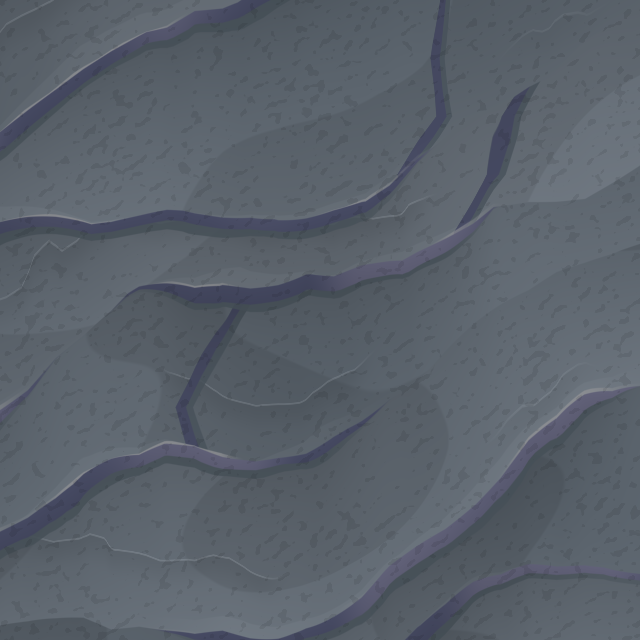
Give the GLSL for this texture, as a three.js fragment shader.

```glsl
// Overlapping slate slabs with violet cracks, cast shadows and chipped pale rims.
varying vec2 vUv;

float hash(float n) {
  return fract(sin(n * 12.9898) * 4375.85);
}

vec2 gradient(vec2 cell) {
  float angle = 6.2832 * hash(dot(cell, vec2(1.0, 57.31)));
  return vec2(cos(angle), sin(angle));
}

float noise(vec2 p) {
  vec2 c = floor(p), f = p - c;
  vec2 u = f * f * f * (f * (f * 6.0 - 15.0) + 10.0);
  vec2 e = vec2(1.0, 0.0);
  float bottom = mix(dot(gradient(c), f), dot(gradient(c + e), f - e), u.x);
  float top = mix(dot(gradient(c + e.yx), f - e.yx), dot(gradient(c + 1.0), f - 1.0), u.x);
  return mix(bottom, top, u.y) * 1.4;
}

// Noise joined by straight segments, for a hewn outline
float facet(float x, float seed) {
  float k = floor(x);
  vec2 at = vec2(k * 0.731 + 0.37, seed * 3.17 + 0.43);
  return mix(noise(at), noise(at + vec2(0.731, 0.0)), x - k);
}

float edge(float d) {
  return smoothstep(-0.0013, 0.0013, d);
}

float ledgeHeight(float x, float id) {
  return -0.44 + 0.21 * id + 0.33 * x
    + 0.17 * noise(vec2(x * 2.3 + id * 1.7, id * 5.37 + 0.5))
    + 0.05 * facet(x * 7.0 + id * 0.4, id) + 0.012 * facet(x * 23.0, id + 9.0);
}

vec3 slabColor(vec2 p, float id, float d) {
  float tone = 0.2 + 0.35 * hash(id + 3.0) + 0.5 * noise(p * 1.7 + id * 4.3);
  tone += 0.25 * exp(-d * 9.0);
  vec3 col = mix(vec3(0.345, 0.382, 0.418), vec3(0.435, 0.468, 0.505), clamp(tone, 0.0, 1.0));

  // Flat diagonal planes of shade
  vec2 q = vec2(p.x + p.y, 2.0 * (p.y - 0.7 * p.x));
  float shade = noise(q * 1.5 + id * 2.7) + 0.05 * facet(q.x * 9.0, id);
  col *= 1.0 - 0.07 * smoothstep(0.04, 0.06, shade);

  // Pale hairline with a slightly darker step below it
  float hair = d - 0.085 + 0.09 * (p.x - 0.5) - 0.04 * facet(p.x * 12.0, id + 5.0);
  float run = smoothstep(0.05, 0.25, noise(vec2(p.x * 2.1, id * 2.31 + 0.4)));
  col *= 1.0 - 0.06 * run * edge(-hair) * smoothstep(-0.05, 0.0, hair);
  col += 0.08 * run * (1.0 - smoothstep(0.0006, 0.0022, abs(hair)));
  return col;
}

// Steep crack that splits a slab
vec3 splitSlab(vec3 col, vec2 p, float id, float d) {
  float present = step(0.45, hash(id * 2.3 + 1.0));
  float x = p.x - 0.1 - 0.8 * hash(id + 21.0) - 0.35 * d - 0.06 * facet(p.y * 11.0, id + 30.0);
  float reach = 0.009 + 0.006 * facet(p.y * 14.0, id + 40.0);
  float shade = edge(x + reach) * edge(reach + 0.011 - x);
  col = mix(col, vec3(0.29, 0.33, 0.365), 0.85 * shade * present);
  return mix(col, vec3(0.275, 0.29, 0.385), edge(reach - abs(x)) * present);
}

void main() {
  vec2 p = vUv;
  vec3 col = vec3(0.37, 0.41, 0.44);

  // Slabs from the lowest up, each overhanging the one before
  for (int i = 0; i < 8; i++) {
    float id = float(i);
    float h = ledgeHeight(p.x, id);
    float slope = (ledgeHeight(p.x + 0.01, id) - ledgeHeight(p.x - 0.01, id)) / 0.02;
    float d = (p.y - h) / sqrt(1.0 + slope * slope);
    float gap = smoothstep(-0.3, 0.0, noise(vec2(p.x * 1.6 + id, id * 3.71 + 0.3)));
    float width = gap * (0.02 + 0.014 * facet(p.x * 9.0, id + 50.0));
    float shadowDepth = gap * (0.012 + 0.009 * facet(p.x * 17.0, id + 60.0));

    // Wide occlusion and a crisp cast shadow on the slab beneath
    col *= 1.0 - 0.15 * (0.3 + 0.7 * gap) * exp(min(d, 0.0) * 9.0);
    col = mix(col, vec3(0.275, 0.315, 0.345), 0.85 * edge(d + width + shadowDepth) * gap);

    // Violet broken face
    float lit = smoothstep(-0.15, 0.3, noise(vec2(p.x * 3.0, id * 1.9 + 0.6)));
    vec3 face = mix(vec3(0.27, 0.285, 0.38), vec3(0.375, 0.375, 0.465), lit);
    face *= 1.0 + 2.5 * clamp(d + 0.012, -0.02, 0.02);
    col = mix(col, face, edge(d + width) * smoothstep(0.0, 0.2, gap));

    // Slab top with a worn bevel and a chipped bright rim
    vec3 slab = splitSlab(slabColor(p, id, max(d, 0.0)), p, id, d);
    float bevel = 0.012 + 0.035 * facet(p.x * 8.0, id + 70.0);
    slab += 0.022 * gap * edge(bevel - d);
    float chip = 0.0025 + 0.006 * facet(p.x * 26.0, id + 80.0);
    float bright = smoothstep(-0.15, 0.15, noise(vec2(p.x * 4.0, id * 2.9 + 0.7)));
    slab = mix(slab, vec3(0.57, 0.575, 0.59), 0.8 * gap * bright * edge(chip - d));
    col = mix(col, slab, edge(d));
  }

  // Small slanted flecks in loose clusters
  vec2 q = mat2(0.82, -0.57, 0.57, 0.82) * p;
  float fleck = noise(q * vec2(48.0, 85.0)) + 0.35 * noise(q * 130.0);
  float cluster = 0.25 * noise(p * 9.0 + 4.0);
  col *= 1.0 - 0.075 * smoothstep(0.36, 0.46, fleck + cluster);

  gl_FragColor = vec4(col, 1.0);
}
```
